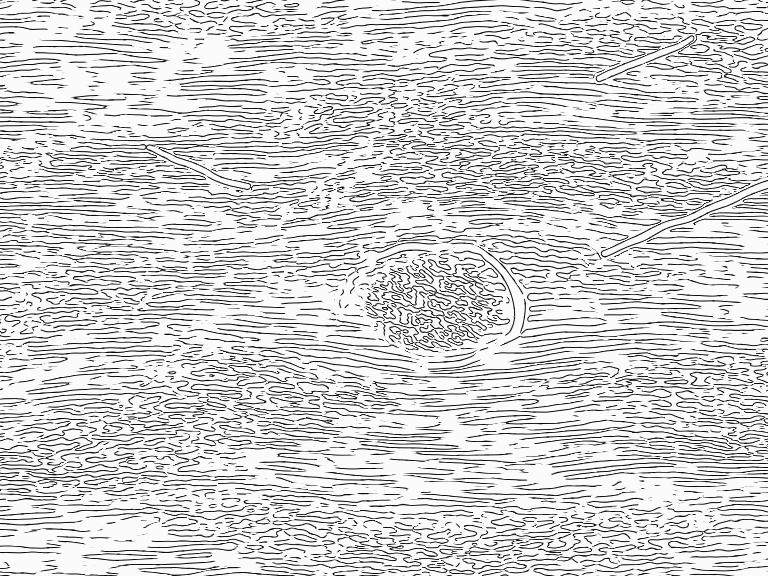
A Shadertoy shader for this texture:

```glsl
const vec3 PAPER = vec3(0.985);
const vec3 INK = vec3(0.04);
const vec2 KNOT_CENTRE = vec2(0.75, 0.47);
const vec2 KNOT_RADII = vec2(0.155, 0.105);
const float LINE_WIDTH = 0.0019;
const float LINES_PER_HEIGHT = 125.0;
const float PI = 3.14159265;

vec2 unitGradient(vec2 cell) {
    float h = fract(sin(dot(cell, vec2(127.1, 311.7))) * 43758.5453);
    return vec2(cos(2.0 * PI * h), sin(2.0 * PI * h));
}

float gradientNoise(vec2 p) {
    vec2 i = floor(p), f = p - i;
    vec2 u = f * f * f * (f * (f * 6.0 - 15.0) + 10.0);
    vec2 e = vec2(1.0, 0.0);
    float a = dot(unitGradient(i), f);
    float b = dot(unitGradient(i + e.xy), f - e.xy);
    float c = dot(unitGradient(i + e.yx), f - e.yx);
    float d = dot(unitGradient(i + e.xx), f - e.xx);
    return mix(mix(a, b, u.x), mix(c, d, u.x), u.y);
}

float segmentDistance(vec2 p, vec2 a, vec2 b) {
    vec2 ab = b - a;
    float t = clamp(dot(p - a, ab) / dot(ab, ab), 0.0, 1.0);
    return length(p - a - ab * t);
}

// Clears a narrow band and edges it with a line on either side
float addSeam(float field, float dist, float gap, float strength) {
    float weight = 1.0 - smoothstep(gap, gap * 2.2, abs(dist));
    return mix(field, (abs(dist) - gap) * 120.0, weight * strength);
}

// Bends the grain gently, and around the knot
vec2 bendGrain(vec2 p, vec2 fromKnot) {
    float bulge = exp(-dot(fromKnot, fromKnot) * 0.55);
    p.y -= 0.38 * (p.y - KNOT_CENTRE.y) * bulge;
    p.y += 0.035 * gradientNoise(p * vec2(1.6, 3.0) + 7.0);
    p.y += 0.010 * gradientNoise(p * vec2(5.0, 11.0) + 23.0);
    return p;
}

// The zero crossings of this field are the drawn lines
float grainField(vec2 p) {
    vec2 fromKnot = (p - KNOT_CENTRE) / KNOT_RADII;
    float knotDist = length(fromKnot);
    vec2 g = bendGrain(p, fromKnot);

    float calm = gradientNoise(g * vec2(12.0, 96.0) + 3.0);
    float busy = gradientNoise(g * vec2(44.0, 128.0) + 41.0);
    float bands = gradientNoise(g * vec2(1.8, 8.0) + 61.0);
    float field = mix(calm, busy, smoothstep(-0.3, 0.4, bands) * 0.85 + 0.1);
    field += 0.16 * sin(g.y * LINES_PER_HEIGHT * PI + 5.0 * bands);

    // Fine tangle slanting down to the right inside the knot
    vec2 slanted = vec2(p.x, p.y + 0.3 * p.x);
    float tangle = gradientNoise(slanted * vec2(72.0, 132.0) + 17.0);
    field = mix(field, tangle, 1.0 - smoothstep(0.6, 0.9, knotDist));

    float patchy = smoothstep(-0.25, 0.15, gradientNoise(p * 6.0 + 5.0));
    float wobble = 0.010 * gradientNoise(p * 14.0);
    field = addSeam(field, (knotDist - 1.0) * KNOT_RADII.y + wobble, 0.006, patchy);

    // Long oblique seams
    vec2 q = p + vec2(0.0, wobble);
    field = addSeam(field, segmentDistance(q, vec2(1.05, 0.56), vec2(1.36, 0.69)), 0.006, 0.95);
    field = addSeam(field, segmentDistance(q, vec2(1.04, 0.86), vec2(1.20, 0.935)), 0.005, 0.85);
    field = addSeam(field, segmentDistance(q, vec2(0.26, 0.74), vec2(0.43, 0.675)), 0.005, 0.85);
    return field;
}

// Box-filtered coverage of a thin line
float lineCoverage(float dist, float width, float pixel) {
    float overlap = (0.5 * (width + pixel) - dist) / pixel;
    return clamp(overlap, 0.0, min(1.0, width / pixel));
}

void mainImage(out vec4 fragColor, in vec2 fragCoord) {
    float pixel = 1.0 / iResolution.y;
    vec2 p = fragCoord * pixel;

    vec2 e = vec2(0.0005, 0.0);
    float field = grainField(p);
    vec2 slope = vec2(grainField(p + e.xy), grainField(p + e.yx)) - field;
    float steepness = length(slope) / e.x;
    float dist = abs(field) / max(steepness, 1.0);

    // Weak edges drop out, leaving broken strokes
    float breaks = gradientNoise(p * vec2(48.0, 110.0) + 91.0);
    float kept = smoothstep(0.34, 0.48, steepness / 110.0 + 0.7 * breaks);

    // A few strokes thicken into darker specks
    float specks = smoothstep(0.2, 0.45, gradientNoise(p * vec2(90.0, 130.0) + 13.0));
    float width = LINE_WIDTH * (0.95 + 0.45 * specks);

    float ink = lineCoverage(dist, width, pixel) * kept;
    fragColor = vec4(mix(PAPER, INK, ink), 1.0);
}
```
